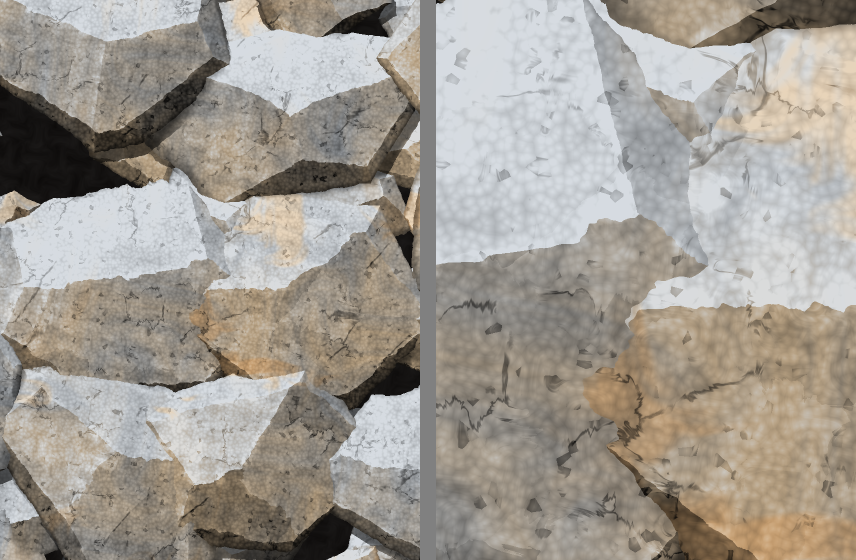
Left, the full canvas; right, a detail of the centre.
Reproduce this texture procedurally as a Shadertoy shader.

```glsl
// A heap of angular boulders, pale on top and tan below, with dark gaps.
// Each rock is the lowest of several tilted planes; the highest rock wins,
// then sunlight, cast shadow, chipped cells and layered sines colour it.

struct Rock { float order; float rise; float ridge; vec3 normal; vec2 seed; };

vec2 hash(vec2 p) {
    vec3 q = fract(p.xyx * vec3(.1031, .1030, .0973));
    q += dot(q, q.yzx + 33.33);
    return fract((q.xx + q.yz) * q.zy);
}

// Warped, rotated sine layers, roughly -0.6 to 0.6
float strata(vec2 p) {
    float sum = 0., amp = .5;
    for (int i = 0; i < 5; i++) {
        p = mat2(.8, -.6, .6, .8) * p * 1.8 + 1.7;
        p += .7 * sin(p.yx * 1.3);
        sum += amp * sin(p.x) * cos(p.y);
        amp *= .62;
    }
    return sum;
}

// Cellular noise: nearest distance, border distance, cell value
vec3 cells(vec2 p) {
    vec2 base = floor(p);
    float near = 9., second = 9., value = 0.;
    for (int y = -1; y <= 1; y++)
    for (int x = -1; x <= 1; x++) {
        vec2 id = base + vec2(x, y), rnd = hash(id);
        float d = length(id + rnd - p);
        if (d < near) { second = near; near = d; value = rnd.x; }
        else second = min(second, d);
    }
    return vec3(near, second - near, value);
}

// One scattered layer of faceted rocks
void pile(vec2 p, float size, float base, float rough, inout Rock top) {
    vec2 home = floor(p / size), aspect = vec2(.84, 1.08);
    for (int y = -1; y <= 1; y++)
    for (int x = -1; x <= 1; x++) {
        vec2 id = home + vec2(x, y), seed = id + size * 700., rnd = hash(seed);
        float tilt = rnd.x * 1.2 - .6;
        mat2 turn = mat2(cos(tilt), sin(tilt), -sin(tilt), cos(tilt));
        vec2 q = aspect * (turn * (p / size - id - .5 - .5 * (rnd - .5)));
        if (dot(q, q) > .72 || fract(rnd.x * 13.) < .08) continue;

        float low = 9., next = 9.;
        vec2 slope = vec2(0);
        for (int i = 0; i < 10; i++) {
            vec2 k = hash(seed + float(i + 1) * 17.3);
            // seven steep sides, then three broad faces
            float angle = (float(i) + .8 * k.x) * .8976;
            float steep = mix(1.2, 3.2, fract(k.y * 9.));
            float lift = steep * mix(.43, .68, k.y);
            if (i > 6) {
                angle = 1.571 + float(i - 7) * 2.094 + k.x - .5;
                steep = .3 + .5 * k.y;
                lift = .3 + .12 * k.x;
            }
            vec2 dir = vec2(cos(angle), sin(angle));
            float h = lift - steep * dot(dir, q) + .12 * rough * (k.x - .5);
            if (h < low) { next = low; low = h; slope = steep * dir; }
            else next = min(next, h);
        }
        float order = base + size * low + .1 * rnd.y;
        if (low > 0. && order > top.order)
            top = Rock(order, low, next - low, normalize(vec3((aspect * slope) * turn, 1)), seed);
    }
}

Rock heap(vec2 p, float rough) {
    Rock top = Rock(-1., 0., 1., vec3(0, 0, 1), vec2(0));
    pile(p, .35, .1, rough, top);
    pile(p + .07, .19, 0., rough, top);
    return top;
}

vec3 shade(vec2 p) {
    float rough = strata(p * 9.), fine = strata(p * 48.);
    vec2 w = p + .005 * vec2(rough, strata(p.yx * 14. + 4.)) + .0015 * fine;
    Rock rock = heap(w, rough);
    vec3 gap = vec3(.075, .068, .065) + .03 * fine;
    if (rock.order < 0.) return gap;

    // Chipped, bumpy surface
    vec2 mood = hash(rock.seed + 5.3);
    vec3 chip = cells((w + .012 * fine) * vec2(11, 15) + mood * 40.);
    vec3 grain = cells(p * 165.);
    vec3 n = rock.normal;
    n.xy += .26 * (vec2(chip.z, fract(chip.z * 7.)) - .5);
    n.xy += .22 * vec2(fine, strata(p * 55. + 9.));
    float sun = dot(normalize(n), normalize(vec3(-.25, .75, .6)));
    float tone = .41 + .46 * sun + .1 * (mood.y - .5);
    tone += .08 * rough + .07 * fine + .13 * (.45 - grain.x);

    // Pale worn ridges, cracks and pits
    tone += .09 * (1. - smoothstep(0., .04, rock.ridge)) * smoothstep(-.2, .3, fine);
    float crack = 1. - smoothstep(.01, .05, chip.y);
    tone -= .22 * crack * smoothstep(.05, .3, strata(p * 13. + 7.));
    tone -= .2 * smoothstep(.82, .95, grain.z) * smoothstep(.05, .4, fine);

    // Shadow of higher neighbours and dark seams
    Rock above = heap(w + vec2(-.009, .02), rough);
    float other = step(.01, distance(above.seed, rock.seed));
    float shadow = other * smoothstep(.0, .07, above.order - rock.order);
    tone *= 1. - .62 * shadow;
    tone *= mix(.6, 1., smoothstep(0., .05, rock.rise + .05 * max(rock.normal.y, 0.)));
    tone = clamp(tone, .06, .86);

    // Tan faces, blue-grey tops, rust stains
    float warm = clamp(.25 + .7 * (mood.x - .35) - .6 * rock.normal.y + .5 * rough, 0., 1.);
    warm *= 1. - .75 * smoothstep(.6, .82, tone);
    vec3 col = tone * mix(vec3(.975, 1., 1.025), vec3(1.14, 1., .81), warm);
    float rust = smoothstep(.25, .55, strata(p * 7. + 21.)) * smoothstep(.3, .8, mood.x);
    return mix(col, col * vec3(1.12, .94, .72), .6 * rust);
}

void mainImage(out vec4 fragColor, in vec2 fragCoord) {
    vec3 sum = vec3(0);
    for (int i = 0; i < 4; i++) {
        vec2 offset = vec2(i % 2, i / 2) * .5 - .25;
        sum += shade((fragCoord + offset) / iResolution.y);
    }
    fragColor = vec4(sum / 4., 1);
}
```
